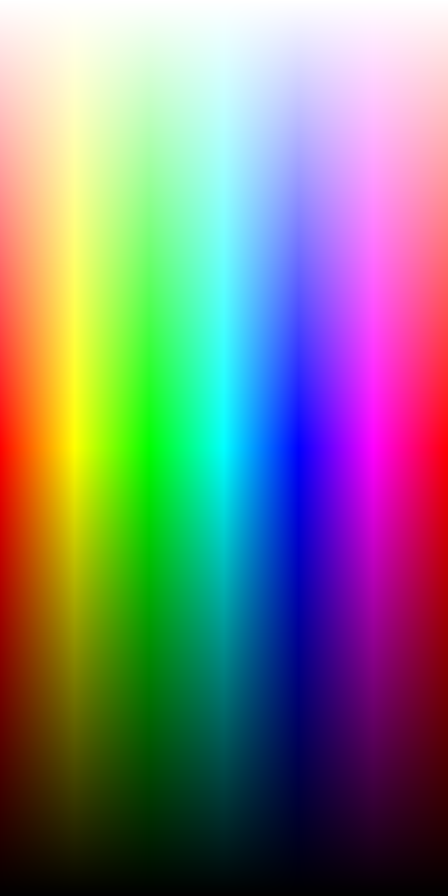
Give the GLSL for this background, as a Shadertoy shader.

```glsl
// Fully saturated colour for a hue in 0..1
vec3 pureHue(float hue) {
    vec3 wheel = mod(hue * 6.0 + vec3(0.0, 4.0, 2.0), 6.0);
    return clamp(abs(wheel - 3.0) - 1.0, 0.0, 1.0);
}

// Hue, saturation and lightness to red, green and blue
vec3 hslToRgb(float hue, float saturation, float lightness) {
    float chroma = saturation * (1.0 - abs(2.0 * lightness - 1.0));
    return lightness + chroma * (pureHue(hue) - 0.5);
}

void mainImage(out vec4 fragColor, in vec2 fragCoord) {
    vec2 uv = fragCoord / iResolution.xy;

    // Hue runs across, lightness rises from black to white
    fragColor = vec4(hslToRgb(uv.x, 1.0, uv.y), 1.0);
}
```
